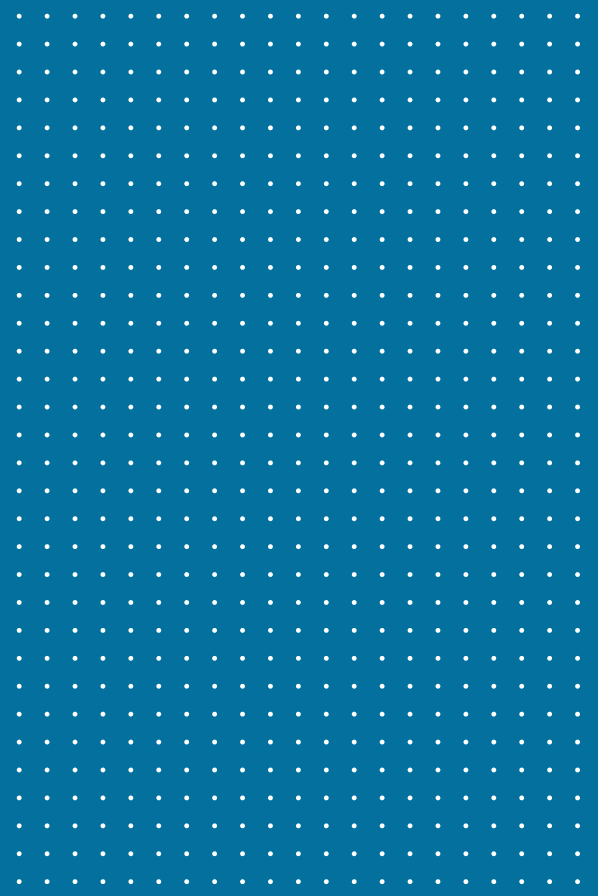
A WebGL 1 fragment shader for this pattern:

```glsl
precision highp float;
// A regular grid of small white dots on a flat deep blue ground.

// Lengths are fractions of the canvas height.
#define PITCH 0.03116
#define FIRST_DOT vec2(0.0214, 0.0160)
#define DOT_RADIUS 0.00268
#define GROUND_COLOR vec3(0.010, 0.440, 0.620)
#define DOT_COLOR vec3(0.995, 1.0, 1.0)

uniform vec2 u_resolution;

// Signed distance to the nearest dot of the square grid.
float dotGridDistance(vec2 point) {
  vec2 cell = (point - FIRST_DOT) / PITCH;
  vec2 offset = (fract(cell + 0.5) - 0.5) * PITCH;
  return length(offset) - DOT_RADIUS;
}

void main() {
  vec2 point = gl_FragCoord.xy / u_resolution.y;

  // Edge softened across one pixel.
  float coverage = clamp(0.5 - dotGridDistance(point) * u_resolution.y, 0.0, 1.0);

  gl_FragColor = vec4(mix(GROUND_COLOR, DOT_COLOR, coverage), 1.0);
}
```
